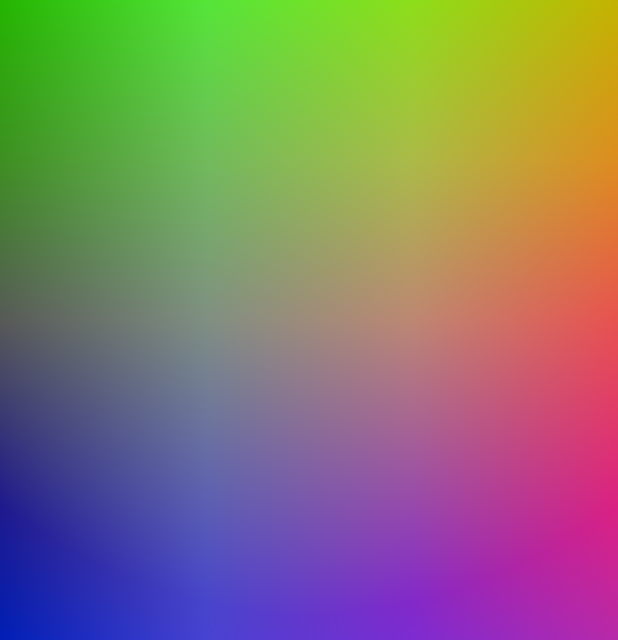
Write a Shadertoy shader that draws this background.

```glsl
// Colour rows, each with four stops from left to right
const vec3 TOP_ROW[4] = vec3[4](vec3(0.14, 0.71, 0.00), vec3(0.33, 0.90, 0.22),
                                vec3(0.55, 0.87, 0.10), vec3(0.77, 0.70, 0.00));
const vec3 UPPER_ROW[4] = vec3[4](vec3(0.24, 0.56, 0.13), vec3(0.44, 0.73, 0.36),
                                  vec3(0.67, 0.73, 0.28), vec3(0.87, 0.55, 0.12));
const vec3 MIDDLE_ROW[4] = vec3[4](vec3(0.34, 0.35, 0.34), vec3(0.50, 0.56, 0.51),
                                   vec3(0.74, 0.53, 0.45), vec3(0.91, 0.32, 0.31));
const vec3 FOLD_ROW[4] = vec3[4](vec3(0.12, 0.10, 0.55), vec3(0.28, 0.27, 0.80),
                                 vec3(0.51, 0.16, 0.79), vec3(0.86, 0.13, 0.51));
const vec3 BOTTOM_ROW[4] = vec3[4](vec3(0.00, 0.12, 0.71), vec3(0.28, 0.26, 0.82),
                                   vec3(0.49, 0.17, 0.82), vec3(0.72, 0.16, 0.66));

// Row heights; the fold sags in the centre and rises at the sides
const float UPPER_HEIGHT = 0.75;
const float MIDDLE_HEIGHT = 0.50;
const float FOLD_CENTRE = 0.04;
const float FOLD_SIDE = 0.21;

float ramp(float start, float end, float value) {
    return clamp((value - start) / (end - start), 0.0, 1.0);
}

// Blend evenly spaced stops with overlapping triangular weights
vec3 rowColour(vec3 stops[4], float x) {
    vec3 colour = vec3(0.0);
    for (int i = 0; i < 4; i++) {
        colour += stops[i] * max(0.0, 1.0 - abs(3.0 * x - float(i)));
    }
    return colour;
}

void mainImage(out vec4 fragColor, in vec2 fragCoord) {
    vec2 uv = fragCoord / iResolution.xy;
    float sideways = 2.0 * uv.x - 1.0;
    float foldHeight = mix(FOLD_CENTRE, FOLD_SIDE, sideways * sideways);

    // Stack the rows from bottom to top
    vec3 colour = rowColour(BOTTOM_ROW, uv.x);
    colour = mix(colour, rowColour(FOLD_ROW, uv.x), ramp(0.0, foldHeight, uv.y));
    colour = mix(colour, rowColour(MIDDLE_ROW, uv.x), ramp(foldHeight, MIDDLE_HEIGHT, uv.y));
    colour = mix(colour, rowColour(UPPER_ROW, uv.x), ramp(MIDDLE_HEIGHT, UPPER_HEIGHT, uv.y));
    colour = mix(colour, rowColour(TOP_ROW, uv.x), ramp(UPPER_HEIGHT, 1.0, uv.y));

    fragColor = vec4(colour, 1.0);
}
```
